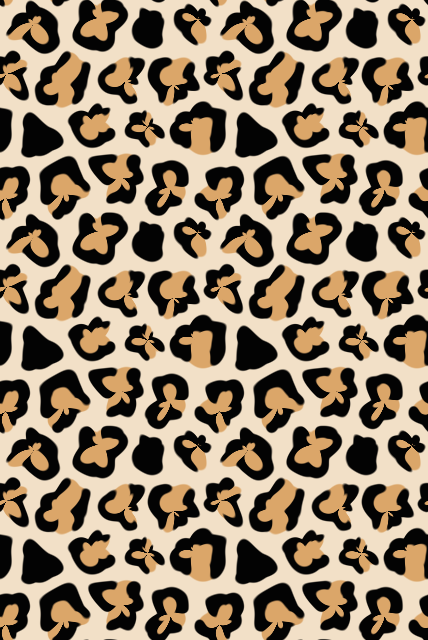
Give the GLSL for this pattern, as a WebGL 1 fragment shader.

```glsl
precision highp float;
// Leopard rosettes: a weighted cellular diagram with rounded cells gives each spot
// its room; lobed outlines, a black band with openings and a tan heart fill it.
// The sites wrap every 4 cells, so 2 x 3 whole repeats tile the canvas.
uniform vec2 u_resolution;

const float PI = 3.14159265;

// Two random values per cell, wrapping every 4 cells
vec2 hash2(vec2 cell, float salt) {
  vec2 id = mod(cell, 4.0) + salt;
  return fract(sin(vec2(dot(id, vec2(127.1, 311.7)), dot(id, vec2(269.5, 183.3)))) * 43758.545);
}

// A few cells hold a small solid spot
bool isSolid(vec2 cell) {
  vec2 id = mod(cell, 4.0);
  return mod(id.y, 2.0) == 1.0 && id.x == id.y - 1.0;
}

// Jittered site on staggered rows (xy) and its size weight (z)
vec3 site(vec2 cell) {
  float stagger = mod(cell.y, 2.0) * 0.5 - 0.25;
  vec2 jitter = (hash2(cell, 0.0) - 0.5) * vec2(0.28, 0.40);
  float weight = isSolid(cell) ? -0.18 : mix(-0.12, 0.12, hash2(cell, 7.0).x);
  return vec3(cell + 0.5 + vec2(stagger, 0.0) + jitter, weight);
}

// Weighted squared distance to a site
float power(vec2 p, vec3 s) {
  vec2 d = p - s.xy;
  return dot(d, d) - s.z;
}

float angleBetween(float a, float b) {
  return abs(mod(a - b + PI, 2.0 * PI) - PI);
}

void main() {
  vec2 p = gl_FragCoord.xy / u_resolution * vec2(8.0, 12.0);
  float pixel = 12.0 / u_resolution.y;
  p += 0.035 * sin(0.5 * PI * vec2(5.0, 4.0) * p.yx + vec2(0.6, 2.1));

  // Owning cell
  vec2 base = floor(p), cell = base;
  float nearest = 1e3;
  for (int j = -2; j <= 2; j++) {
    for (int i = -2; i <= 2; i++) {
      vec2 c = base + vec2(i, j);
      float d = power(p, site(c));
      if (d < nearest) { nearest = d; cell = c; }
    }
  }

  // Smooth minimum of the distances to the cell borders
  vec3 own = site(cell);
  float sum = 0.0;
  for (int j = -2; j <= 2; j++) {
    for (int i = -2; i <= 2; i++) {
      if (i == 0 && j == 0) continue;
      vec3 other = site(cell + vec2(i, j));
      float border = (power(p, other) - nearest) / (2.0 * distance(other.xy, own.xy));
      sum += exp(-border / 0.055);
    }
  }
  float depth = -0.055 * log(sum) - 0.113;

  // Lobed outline: round bulges with tight notches
  bool solid = isSolid(cell);
  vec2 q = p - own.xy + vec2(1e-5);
  float angle = atan(q.y, q.x);
  vec2 phase = 2.0 * PI * hash2(cell, 13.0);
  vec2 shape = hash2(cell, 23.0);
  float bent = angle + 0.35 * sin(angle + phase.y);
  float lobes = sqrt(pow(sin(2.5 * bent + phase.x), 2.0) + 0.03) - 0.66;
  float wobble = 0.09 * lobes + 0.035 * sin(3.0 * angle + phase.y);
  depth += wobble * (solid ? 0.45 : 1.0);

  // Black band along the outline, with one or two round-ended openings
  float halfBand = 0.097 + 0.15 * own.z + 0.022 * sin(4.0 * bent + phase.x * 2.0);
  float firstGap = mix(0.16, 0.25, shape.x) - 0.32 * angleBetween(angle, phase.x);
  float secondGap = 0.18 - 0.32 * angleBetween(angle, phase.x + mix(2.0, 3.4, shape.x));
  float gap = max(firstGap, shape.y > 0.55 ? secondGap : 0.0);
  float band = length(vec2(max(gap, 0.0), depth - halfBand)) - halfBand;
  if (solid) band = -depth;

  // Paint
  vec3 cream = vec3(0.95, 0.88, 0.78);
  vec3 tan_ = vec3(0.86, 0.65, 0.41);
  vec3 black = vec3(0.01);
  vec3 color = mix(cream, tan_, smoothstep(-pixel, pixel, depth - 0.055));
  color = mix(color, black, smoothstep(pixel, -pixel, band));
  gl_FragColor = vec4(color, 1.0);
}
```
